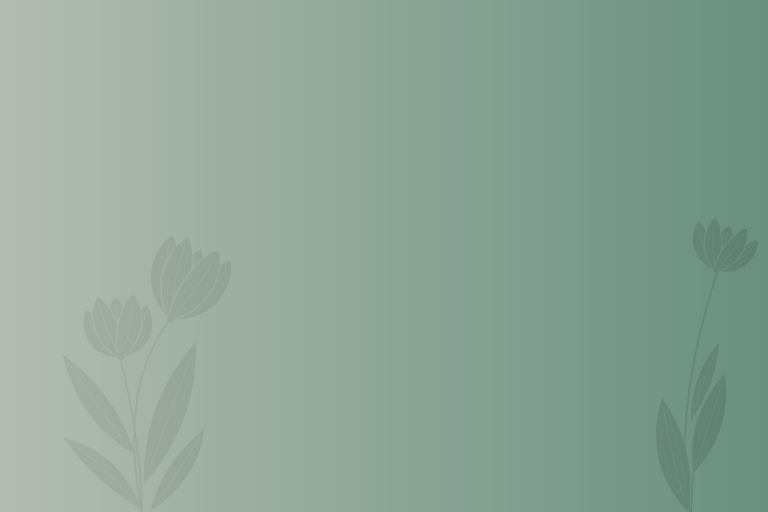
Reproduce this background procedurally as a Shadertoy shader.

```glsl
// Faint tulips growing over a smooth horizontal sage-green gradient.
// Petals and leaves are bent lens shapes with light veins, stems are curves;
// all of them gather in one ink mask that slightly darkens the backdrop.

// The layout grid is 150 wide and 100 tall, whatever the canvas size.
const vec2 GRID = vec2(150.0, 100.0);
const vec3 PALE = vec3(0.704, 0.739, 0.691);
const vec3 DEEP = vec3(0.408, 0.562, 0.500);

float cover(float d, float soft) {
    return 1.0 - smoothstep(-soft, soft, d);
}

// Lens from root to tip; bend pushes its middle to the left of the axis
void blade(inout float ink, vec2 p, vec2 root, vec2 tip, float halfWidth,
           float bend, float taper, float soft) {
    vec2 axis = tip - root;
    float len = length(axis);
    axis /= len;
    vec2 q = p - root;
    float along = dot(q, axis) / len;
    float t = clamp(along, 0.0, 1.0);
    float arch = 4.0 * t * (1.0 - t);
    float across = dot(q, vec2(-axis.y, axis.x)) - bend * arch;
    float w = halfWidth * pow(arch, taper);
    float d = max(abs(across) - w, (abs(along - 0.5) - 0.5) * len);

    // Clear a thin gap around the shape, then fill it
    ink *= 1.0 - 0.8 * cover(d - 0.25, soft);
    ink = max(ink, cover(d, soft));

    // One central vein and two fainter side veins
    float centre = cover(abs(across) - 0.09, soft);
    float sides = cover(abs(abs(across) - 0.5 * w) - 0.05, soft);
    float vein = max(0.6 * centre, 0.35 * sides) * smoothstep(0.1, 0.5, arch);
    ink *= 1.0 - vein * cover(d, soft);
}

void leaf(inout float ink, vec2 p, vec2 root, vec2 tip, float halfWidth,
          float bend, float soft) {
    blade(ink, p, root, tip, halfWidth, bend, 1.0, soft);
}

// Fan of five petals; angles are measured clockwise from upright
void tulip(inout float ink, vec2 p, vec2 root, float size, float lean,
           float spread, float shorten, float soft) {
    for (int i = 0; i < 5; i++) {
        // Order: middle, outer pair, inner pair
        float side = (i % 2 == 0) ? 1.0 : -1.0;
        float s = i == 0 ? 0.0 : side * (i < 3 ? 1.0 : 0.5);
        float angle = lean + s * spread;
        float len = size * (1.0 - shorten * s * s - (i == 0 ? 0.1 : 0.0));
        vec2 tip = root + len * vec2(sin(angle), cos(angle));
        blade(ink, p, root, tip, 0.165 * size, -0.085 * s * size, 0.72, soft);
    }
    ink = max(ink, cover(length(p - root) - 0.05 * size, soft));
}

float segment(vec2 p, vec2 a, vec2 b) {
    vec2 ab = b - a;
    return length(p - a - ab * clamp(dot(p - a, ab) / dot(ab, ab), 0.0, 1.0));
}

// Quadratic curve drawn as short segments
void stem(inout float ink, vec2 p, vec2 a, vec2 pull, vec2 b, float soft) {
    float d = 1e3;
    vec2 last = a;
    for (int i = 1; i <= 16; i++) {
        float t = float(i) / 16.0;
        vec2 next = mix(mix(a, pull, t), mix(pull, b, t), t);
        d = min(d, segment(p, last, next));
        last = next;
    }
    ink = max(ink, cover(d - 0.15, soft));
}

void mainImage(out vec4 fragColor, in vec2 fragCoord) {
    vec2 uv = fragCoord / iResolution.xy;
    vec2 p = uv * GRID;
    float soft = 0.7 * GRID.y / iResolution.y;
    float ink = 0.0;

    // Left plant: leaves, stems, two blooms
    leaf(ink, p, vec2(26.4, 11.2), vec2(12.3, 30.7), 2.3, 0.3, soft);
    leaf(ink, p, vec2(27.5, 0.6), vec2(12.3, 14.6), 1.9, -0.8, soft);
    leaf(ink, p, vec2(28.1, 5.5), vec2(38.3, 33.2), 2.9, 0.0, soft);
    leaf(ink, p, vec2(29.3, 0.2), vec2(40.0, 16.2), 1.9, -0.3, soft);
    stem(ink, p, vec2(23.6, 29.7), vec2(27.6, 13.0), vec2(27.7, 0.0), soft);
    stem(ink, p, vec2(33.0, 37.3), vec2(23.0, 24.0), vec2(27.7, 0.0), soft);
    tulip(ink, p, vec2(23.6, 30.3), 12.9, -0.09, 0.56, 0.13, soft);
    tulip(ink, p, vec2(33.4, 37.9), 16.0, 0.41, 0.40, 0.0, soft);

    // Right plant: leaves, stems, one bloom
    leaf(ink, p, vec2(135.0, 18.0), vec2(140.4, 33.0), 1.3, 0.2, soft);
    leaf(ink, p, vec2(135.4, 7.6), vec2(141.6, 27.0), 2.4, 0.0, soft);
    leaf(ink, p, vec2(134.4, 0.0), vec2(129.3, 22.3), 2.8, 0.5, soft);
    stem(ink, p, vec2(140.0, 46.7), vec2(131.2, 19.0), vec2(134.8, 0.0), soft);
    stem(ink, p, vec2(135.4, 7.6), vec2(135.1, 4.0), vec2(135.0, 0.0), soft);
    tulip(ink, p, vec2(139.8, 47.3), 10.0, 0.31, 0.66, 0.0, soft);

    // The ink grows stronger toward the deep side
    vec3 col = mix(PALE, DEEP, uv.x) * (1.0 - ink * mix(0.055, 0.115, uv.x));
    fragColor = vec4(col, 1.0);
}
```
